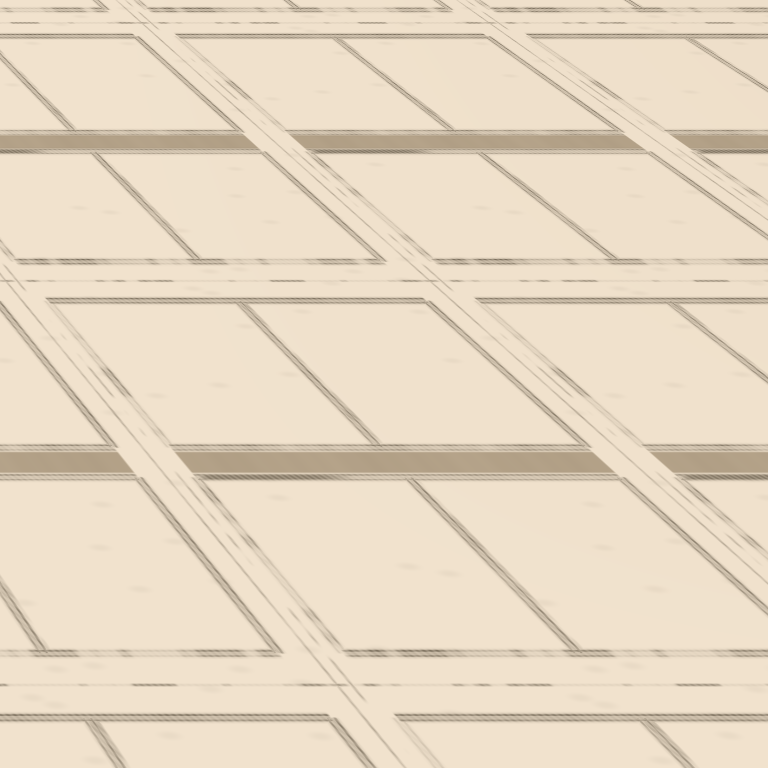
Reproduce this pattern procedurally as a WebGL 1 fragment shader.

```glsl
precision highp float;
// Cream paneled grid in slanted perspective, with worn hatched outlines and brown cross bars.
uniform vec2 u_resolution;

const vec3 CREAM = vec3(0.945, 0.887, 0.805);
const vec3 BAR = vec3(0.70, 0.63, 0.53);
const vec3 INK = vec3(0.40, 0.355, 0.285);
const vec2 VANISH = vec2(-1.517, 2.4935);  // vanishing point of the slanted strips
const float COLUMN_STEP = 0.297;           // slope change from strip to strip
const float COLUMN_START = 1.117;
const float ROW_SCALE = 8.43;
const float ROW_START = 3.534;
const vec2 STRIP_HALF = vec2(0.060, 0.062);
const float BAR_CENTER = 0.489;
const float BAR_HALF = 0.026;
const float BAR_EDGE = 0.037;
const float LINE_HALF = 0.0013;
const float LINE_GAP = 0.0028;             // half distance between paired lines
const float SPECK_GRID = 9.0;
const float TAU = 6.2831853;

float softness;

float hash(vec2 p) {
  return fract(sin(dot(p, vec2(127.1, 311.7))) * 43758.5);
}

// Layered sines that close over one cell
float wear(float t, float seed) {
  float a = TAU * t;
  return 0.5 + 0.24 * sin(3.0 * a + seed) + 0.18 * sin(7.0 * a + 2.3 * seed)
       + 0.14 * sin(19.0 * a + 4.1 * seed);
}

float stroke(float d, float halfWidth) {
  return 1.0 - smoothstep(halfWidth - softness, halfWidth + softness, abs(d));
}

// Two thin lines over a pale halo
float rail(float d) {
  float pair = max(stroke(d - LINE_GAP, LINE_HALF), 0.8 * stroke(d + LINE_GAP, LINE_HALF));
  float halo = 1.0 - smoothstep(0.0015, 0.0075, abs(d));
  return max(pair, 0.42 * halo);
}

// Sparse flattened flecks on wrapped cellular points
float specks(vec2 cell) {
  vec2 g = cell * SPECK_GRID, id = floor(g);
  float sum = 0.0;
  for (int j = -1; j <= 1; j++) {
    for (int i = -1; i <= 1; i++) {
      vec2 n = id + vec2(float(i), float(j));
      vec2 key = mod(n, SPECK_GRID);
      vec2 center = n + vec2(hash(key), hash(key + 17.3));
      float keep = step(0.62, hash(key + 41.9));
      float d = length((g - center) * vec2(1.0, 2.6));
      sum += keep * (1.0 - smoothstep(0.03, 0.28, d));
    }
  }
  return min(sum, 1.0);
}

void main() {
  vec2 uv = gl_FragCoord.xy / u_resolution;
  softness = max(0.0014, 0.7 / u_resolution.y);

  // Ground coordinates: one unit per framed group of panes
  float depth = VANISH.y - uv.y;
  vec2 ground = vec2(((uv.x - VANISH.x) / depth - COLUMN_START) / COLUMN_STEP,
                     ROW_SCALE / depth - ROW_START);
  vec2 cell = fract(ground);
  vec2 q = fract(ground + 0.5) - 0.5;
  float bar = cell.y - BAR_CENTER;

  // Canvas lengths per ground unit, with line widths following depth
  float grow = depth * 0.5;
  vec2 span = vec2(COLUMN_STEP * depth * 0.72, depth * depth / ROW_SCALE) / grow;

  // Regions
  vec2 fade = softness / span;
  float paneX = smoothstep(-fade.x, fade.x, abs(q.x) - STRIP_HALF.x);
  float paneY = smoothstep(-fade.y, fade.y, abs(q.y) - STRIP_HALF.y)
              * smoothstep(-fade.y, fade.y, abs(bar) - BAR_EDGE);

  // Horizontal outlines of the panes
  float wx = wear(cell.x, 1.7);
  float wx2 = wear(cell.x, 4.4);
  float leftPatch = smoothstep(0.05, 0.09, cell.x) * (1.0 - smoothstep(0.30, 0.44, cell.x));
  float top = rail((q.y + STRIP_HALF.y) * span.y) * (0.76 + 0.2 * wx);
  float foot = rail((q.y - STRIP_HALF.y) * span.y)
             * (0.25 + 0.55 * smoothstep(0.35, 0.75, wx2) + 0.18 * leftPatch);
  float barTop = rail((bar - BAR_EDGE) * span.y) * (0.45 + 0.4 * wx2);
  float barFoot = rail((bar + BAR_EDGE) * span.y) * (0.58 + 0.12 * wx);
  barFoot = max(barFoot, 0.85 * leftPatch * stroke((bar + BAR_EDGE) * span.y, 0.0032));
  float ink = max(max(top, foot), max(barTop, barFoot)) * paneX;

  // Slanted outlines and the divider in the middle of each group
  float wy = wear(cell.y, 2.6);
  float wy2 = wear(cell.y, 0.8);
  float strong = rail((q.x + STRIP_HALF.x) * span.x) * (0.64 + 0.2 * wy);
  float faint = rail((q.x - STRIP_HALF.x) * span.x) * (0.24 + 0.5 * smoothstep(0.4, 0.9, wy2));
  float divider = rail((cell.x - 0.5) * span.x) * (0.60 + 0.25 * wy2);
  float smear = stroke((cell.x - 0.507) * span.x, 0.0045) * 0.45 * wy;
  ink = max(ink, max(max(strong, faint), max(divider, smear)) * paneY);

  // Broken seams along the strips
  float seamX = stroke(q.y * span.y, 0.0012) * (0.12 + 0.6 * smoothstep(0.45, 0.8, wx));
  float seamY = stroke(q.x * span.x, 0.0010) * (0.22 + 0.3 * wy);
  float grain = stroke((q.x - 0.027) * span.x, 0.0011) * 0.4 * smoothstep(0.4, 0.8, wy2);
  ink = max(ink, max(seamX, max(seamY, grain)));

  // Rope hatch across all lines
  ink *= 0.87 + 0.13 * sin(TAU * (80.0 * ground.x + 45.0 * ground.y));

  // Paint
  vec3 color = CREAM - 0.014 * vec3(0.8, 0.9, 1.0) * uv.x * uv.y;
  color = mix(color, INK, 0.055 * specks(cell));
  float barMask = stroke(bar * span.y, BAR_HALF * span.y) * paneX;
  color = mix(color, BAR + 0.02 * (wx - 0.5), barMask);
  color = mix(color, INK, clamp(ink, 0.0, 1.0) * 0.9);
  gl_FragColor = vec4(color, 1.0);
}
```
